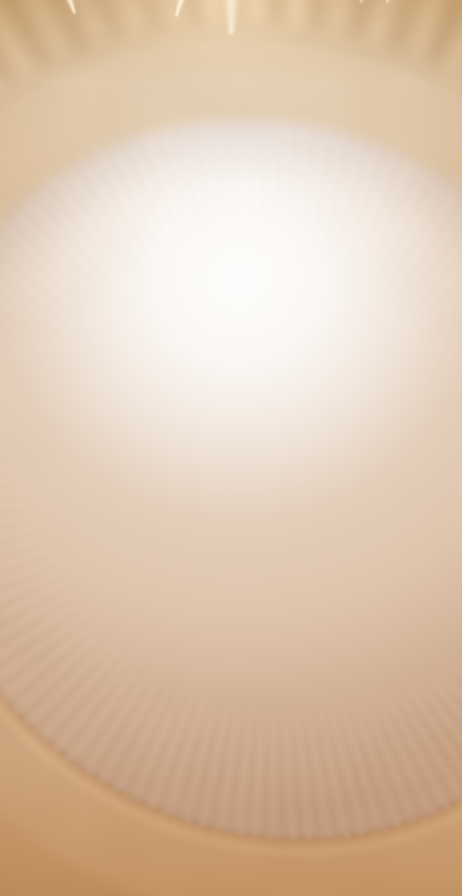
This background is drawn by a Shadertoy shader. Its source:

```glsl
const vec2 GLOW_CENTER = vec2(0.267, 0.690);
const vec2 DISC_CENTER = vec2(0.304, 0.465);
const float DISC_RADIUS = 0.402;
const float DISC_SHEAR = 0.08;
const float RING_RADIUS = 0.495;

float hash(vec2 p) {
    return fract(sin(dot(p, vec2(127.1, 311.7))) * 43758.5);
}

float noise(vec2 p) {
    vec2 cell = floor(p), f = fract(p);
    f = f * f * (3.0 - 2.0 * f);
    return mix(mix(hash(cell), hash(cell + vec2(1, 0)), f.x),
               mix(hash(cell + vec2(0, 1)), hash(cell + vec2(1, 1)), f.x), f.y);
}

// Blends to the next gradient stop as t runs from a to b
vec3 rampTo(vec3 color, vec3 next, float a, float b, float t) {
    return mix(color, next, clamp((t - a) / (b - a), 0.0, 1.0));
}

float band(float r, float center, float width) {
    float t = (r - center) / width;
    return exp(-t * t);
}

float ribs(float angle, float count) {
    return 0.5 + 0.5 * cos(angle * count);
}

// Soft streak between two points
float streak(vec2 p, vec2 a, vec2 b, float width) {
    vec2 ab = b - a;
    float h = clamp(dot(p - a, ab) / dot(ab, ab), 0.0, 1.0);
    return band(length(p - a - ab * h), 0.0, width * (1.1 - 0.6 * h));
}

vec3 discColor(float d) {
    vec3 c = vec3(0.993, 0.988, 0.980);
    c = rampTo(c, vec3(0.980, 0.964, 0.948), 0.02, 0.10, d);
    c = rampTo(c, vec3(0.948, 0.905, 0.868), 0.10, 0.175, d);
    c = rampTo(c, vec3(0.893, 0.810, 0.732), 0.175, 0.27, d);
    c = rampTo(c, vec3(0.870, 0.768, 0.672), 0.27, 0.38, d);
    c = rampTo(c, vec3(0.820, 0.695, 0.588), 0.38, 0.48, d);
    return rampTo(c, vec3(0.765, 0.615, 0.500), 0.48, 0.60, d);
}

vec3 surroundColor(vec2 p, float r) {
    vec3 c = vec3(0.765, 0.580, 0.395);
    c = rampTo(c, vec3(0.805, 0.645, 0.490), 0.0, 0.16, p.y);
    c = rampTo(c, vec3(0.890, 0.805, 0.695), 0.25, 0.85, p.y);
    c = rampTo(c, vec3(0.825, 0.710, 0.555), 0.91, 1.0, p.y);
    float side = abs(p.x - GLOW_CENTER.x) / 0.26;
    c -= vec3(0.03, 0.05, 0.07) * side * side * smoothstep(0.5, 0.9, p.y);
    return c - vec3(0.020, 0.028, 0.035) * smoothstep(-0.01, 0.02, r - RING_RADIUS);
}

void mainImage(out vec4 fragColor, in vec2 fragCoord) {
    vec2 p = fragCoord / iResolution.y;
    vec2 q = p - DISC_CENTER;
    q.x += q.y * DISC_SHEAR;
    float r = length(q);
    float angle = atan(q.x, q.y);
    float lower = smoothstep(0.1, -0.2, q.y);
    float upper = smoothstep(0.1, 0.3, q.y);

    // Glowing disc over the surrounding rings
    vec3 disc = discColor(length(p - GLOW_CENTER));
    disc -= vec3(0.045, 0.045, 0.04) * smoothstep(0.32, 0.41, r) * upper;
    float softness = mix(0.016, 0.005, lower);
    float inside = 1.0 - smoothstep(-softness, softness, r - DISC_RADIUS);
    vec3 color = mix(surroundColor(p, r), disc, inside);

    // Fine fluting inside the disc
    float fluting = smoothstep(0.22, 0.34, r) * inside;
    color -= 0.014 * fluting * (ribs(angle, 126.0) - 0.5) * (0.4 + lower);

    // Beaded lower rim with a light outer lip
    float beads = 0.7 + 0.3 * ribs(angle, 170.0);
    color -= vec3(0.035, 0.045, 0.05) * band(r, DISC_RADIUS, 0.006) * beads * lower;
    color += 0.022 * band(r, DISC_RADIUS + 0.014, 0.006) * lower;

    // Broad blurred ribs on the outer ring
    float outer = smoothstep(0.0, 0.035, r - RING_RADIUS) * upper;
    float wander = noise(vec2(angle * 14.0, r * 5.0));
    color -= vec3(0.05, 0.055, 0.06) * outer * (ribs(angle, 72.0) - 0.55) * (0.5 + wander);
    color -= 0.018 * band(r, RING_RADIUS, 0.008) * upper * wander;

    // Light entering at the top
    vec2 topOffset = (p - vec2(0.258, 1.0)) / vec2(0.13, 0.06);
    color += vec3(0.09, 0.10, 0.11) * exp(-dot(topOffset, topOffset));
    float spark = streak(p, vec2(0.078, 1.0), vec2(0.083, 0.986), 0.003);
    spark += streak(p, vec2(0.202, 1.0), vec2(0.197, 0.983), 0.003);
    spark += 0.8 * streak(p, vec2(0.258, 1.0), vec2(0.258, 0.965), 0.007);
    spark += 0.6 * streak(p, vec2(0.404, 1.002), vec2(0.403, 0.998), 0.003);
    spark += 0.6 * streak(p, vec2(0.434, 1.002), vec2(0.432, 0.998), 0.003);
    color = mix(color, vec3(1.0, 0.97, 0.88), clamp(spark, 0.0, 1.0) * 0.85);

    // Faint mottling
    color += 0.012 * (noise(p * 22.0) - 0.5) * smoothstep(0.15, 0.4, r);
    fragColor = vec4(clamp(color, 0.0, 1.0), 1.0);
}
```
